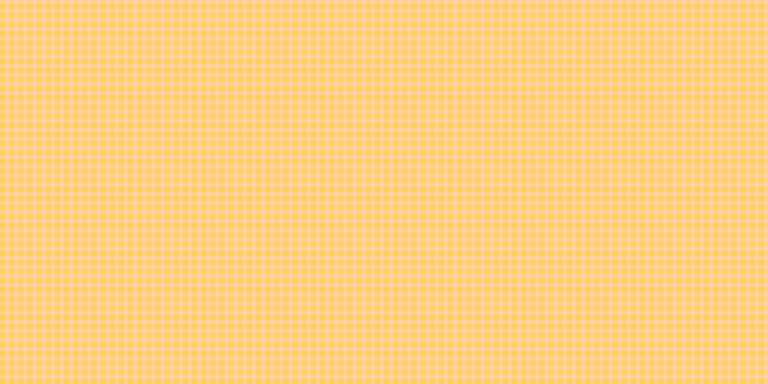
Reproduce this pattern procedurally as a Shadertoy shader.

```glsl
// Fine yellow and cream gingham: two sets of translucent stripes crossing at right angles.

const vec2  REPEATS     = vec2(84.0, 42.0);      // checks across and down
const float LIGHT_WIDTH = 0.44;                  // light stripe, as a share of one repeat
const vec2  PHASE       = vec2(0.0);             // shift of the weave, in repeats
const float EDGE_SOFT   = 1.2;                   // filter width, in pixel footprints
const vec3  YELLOW      = vec3(1.0, 0.81, 0.35); // dark stripe over dark stripe
const vec3  CREAM       = vec3(1.0, 0.82, 0.72); // light stripe over light stripe

// Running total of light stripe up to x; each repeat ends with its light part.
vec2 stripeIntegral(vec2 x) {
    return floor(x) * LIGHT_WIDTH + max(fract(x) - (1.0 - LIGHT_WIDTH), 0.0);
}

// Exact average of the stripes over a box of the given width, on both axes.
vec2 stripeCoverage(vec2 x, vec2 width) {
    return (stripeIntegral(x + 0.5 * width) - stripeIntegral(x - 0.5 * width)) / width;
}

void mainImage(out vec4 fragColor, in vec2 fragCoord) {
    vec2 weave = fragCoord / iResolution.xy * REPEATS + PHASE;
    vec2 footprint = EDGE_SOFT * REPEATS / iResolution.xy;

    // Warp and weft each contribute half of the tint.
    vec2 light = stripeCoverage(weave, footprint);
    vec3 color = mix(YELLOW, CREAM, 0.5 * (light.x + light.y));

    fragColor = vec4(color, 1.0);
}
```
